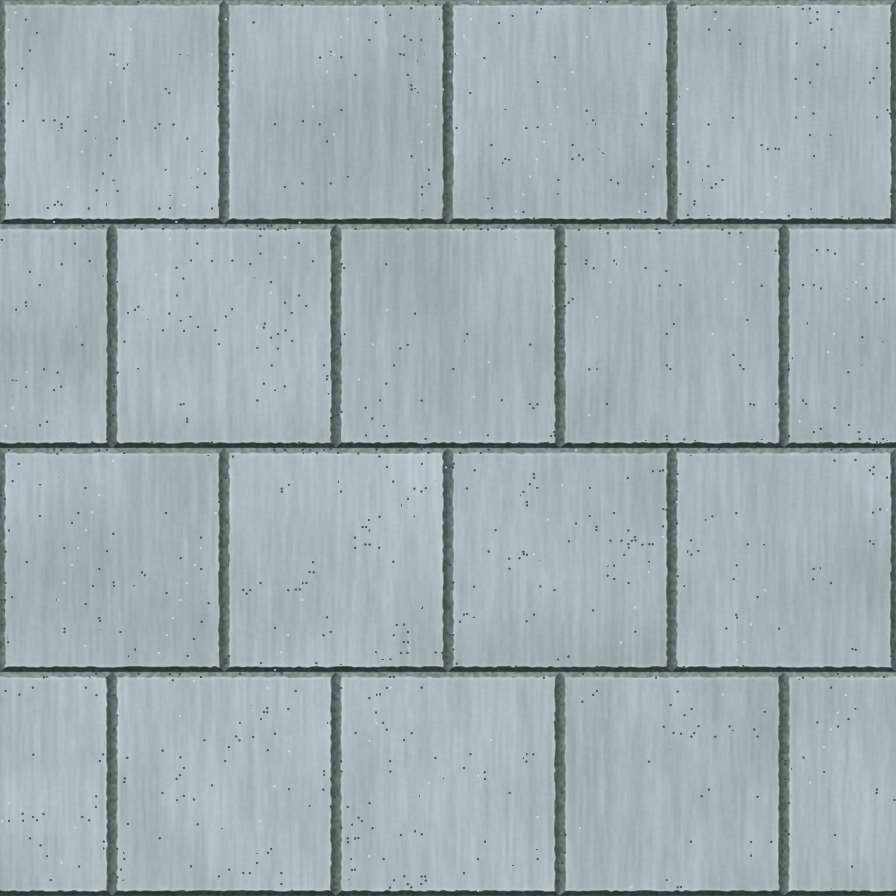
A Shadertoy shader for this texture:

```glsl
// Pitted, vertically brushed blue-grey square slabs in running bond with bevelled mossy joints.

const float TILES = 4.0;           // slabs across and down
const float BEVEL = 0.023;         // bevel width, in slabs
const float EDGE_WEAR = 0.007;     // raggedness of the bevel, in slabs
const float PIT_GRID = 256.0;      // pit cells across the canvas
const float PIT_RADIUS = 0.34;     // in pit cells
const float STREAK_GAIN = 0.11;
const float CLOUD_GAIN = 0.09;
const float SLAB_GAIN = 0.025;

const vec3 FACE = vec3(0.655, 0.705, 0.728);
const vec3 CLOUD_TINT = vec3(0.9, 0.95, 1.2);
const vec3 BEVEL_TOP = vec3(0.50, 0.57, 0.555);
const vec3 BEVEL_BOTTOM = vec3(0.19, 0.22, 0.22);
const vec3 BEVEL_LEFT = vec3(0.41, 0.46, 0.45);
const vec3 BEVEL_RIGHT = vec3(0.29, 0.335, 0.325);
const vec3 PIT = vec3(0.25, 0.30, 0.31);
const vec3 FLECK = vec3(0.84, 0.88, 0.90);

float hash(vec2 p) {
    return fract(sin(dot(p, vec2(127.1, 311.7))) * 43758.5);
}

// Value noise that repeats after a whole number of cells
float noise(vec2 p, vec2 period) {
    vec2 i = floor(p), f = fract(p);
    f = f * f * (3.0 - 2.0 * f);
    vec2 a = mod(i, period), b = mod(i + 1.0, period);
    return mix(mix(hash(a), hash(vec2(b.x, a.y)), f.x),
               mix(hash(vec2(a.x, b.y)), hash(b), f.x), f.y);
}

float wrapNoise(vec2 uv, vec2 cells) {
    return noise(uv * cells, cells);
}

// Small dots, one at most in each grid cell
float specks(vec2 uv, float rate, float seed, float pixel) {
    vec2 p = uv * PIT_GRID;
    vec2 cell = mod(floor(p), PIT_GRID) + seed;
    vec2 jitter = 0.3 * (vec2(hash(cell + 3.7), hash(cell + 8.3)) - 0.5);
    float r = length(fract(p) - 0.5 - jitter);
    float aa = 0.5 * pixel * PIT_GRID;
    float dot1 = 1.0 - smoothstep(PIT_RADIUS - aa, PIT_RADIUS + aa, r);
    return dot1 * step(hash(cell), rate);
}

void mainImage(out vec4 fragColor, in vec2 fragCoord) {
    vec2 uv = fragCoord / iResolution.xy;
    float pixel = 1.0 / iResolution.y;
    float aa = pixel * TILES;

    // Running bond: every other row moves by half a slab
    vec2 grid = uv * TILES;
    grid.x += 0.5 * mod(floor(grid.y) + 1.0, 2.0);
    vec2 slab = mod(floor(grid), TILES);
    vec2 local = fract(grid);
    vec2 edge = local - step(0.5, local);   // signed offset from the nearest joint
    vec2 gap = abs(edge);

    // Brushed face with soft clouds
    float streak = 0.45 * wrapNoise(uv, vec2(256.0, 18.0))
                 + 0.30 * wrapNoise(uv, vec2(140.0, 9.0))
                 + 0.25 * wrapNoise(uv, vec2(384.0, 64.0)) - 0.5;
    vec2 cloudPos = local * 2.3 + slab * 13.0;
    float cloud = 0.65 * noise(cloudPos, vec2(128.0))
                + 0.35 * noise(cloudPos * 2.0 + 5.0, vec2(256.0)) - 0.5;
    float shade = hash(slab + 21.0) - 0.5;
    float grain = wrapNoise(uv, vec2(300.0)) - 0.5;
    vec3 color = FACE + STREAK_GAIN * streak + 0.02 * grain
               + CLOUD_GAIN * cloud * CLOUD_TINT + SLAB_GAIN * shade;

    // Pale worn rim beside the bevel
    float wear = EDGE_WEAR * (wrapNoise(uv, vec2(192.0)) - 0.5);
    float d = min(gap.x, gap.y) + wear;
    color += 0.05 * (1.0 - smoothstep(BEVEL, BEVEL + 0.02, d));

    // Mitred bevels, each side lit on its own
    vec3 upright = mix(BEVEL_RIGHT, BEVEL_LEFT, smoothstep(-0.018, 0.018, edge.x));
    vec3 level = mix(BEVEL_TOP, BEVEL_BOTTOM, smoothstep(-aa, aa, edge.y));
    vec3 bevel = mix(level, upright, smoothstep(-aa, aa, gap.y - gap.x));
    bevel *= 1.0 + 0.28 * grain;
    float soft = max(aa, 0.004);
    color = mix(bevel, color, smoothstep(BEVEL - soft, BEVEL + soft, d));

    // Clustered pits, denser along the joints, and a few pale flecks
    float cluster = smoothstep(0.5, 1.0, wrapNoise(uv, vec2(44.0)));
    float rate = 0.004 + 0.055 * cluster + 0.03 * (1.0 - smoothstep(0.01, 0.05, d));
    color = mix(color, PIT, 0.85 * specks(uv, rate, 0.0, pixel));
    color = mix(color, FLECK, 0.7 * specks(uv, 0.0025, 57.0, pixel));

    fragColor = vec4(clamp(color, 0.0, 1.0), 1.0);
}
```
